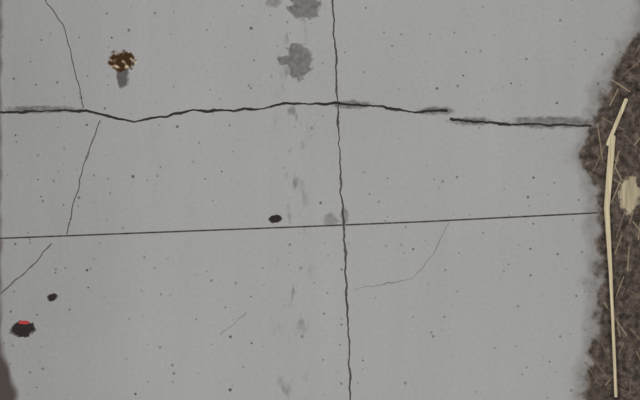
Reproduce this texture procedurally as a Shadertoy shader.

```glsl
// Weathered concrete slab with cracks, stains, litter and a dry straw verge.

vec2 hash2(vec2 p) {
  vec3 q = fract(p.xyx * vec3(.1031, .103, .0973));
  q += dot(q, q.yzx + 33.33);
  return fract((q.xx + q.yz) * q.zy);
}

float corner(vec2 i, vec2 f, vec2 c) {
  return dot(hash2(i + c) * 2. - 1., f - c);
}

// Gradient noise
float noise(vec2 p) {
  p += 50.;
  vec2 i = floor(p), f = p - i, u = f * f * (3. - 2. * f);
  return mix(mix(corner(i, f, vec2(0)), corner(i, f, vec2(1, 0)), u.x),
             mix(corner(i, f, vec2(0, 1)), corner(i, f, vec2(1)), u.x), u.y);
}

float fbm(vec2 p) {
  return noise(p) + .5 * noise(p * 2.1 + 7.) + .25 * noise(p * 4.3 + 19.);
}

float bell(float x) { return exp(-x * x); }

float segment(vec2 p, vec2 a, vec2 b) {
  vec2 d = b - a;
  return length(p - a - d * clamp(dot(p - a, d) / dot(d, d), 0., 1.));
}

// Distance to a line through four points
float path(vec2 p, vec4 ab, vec4 cd) {
  return min(segment(p, ab.xy, ab.zw), min(segment(p, ab.zw, cd.xy), segment(p, cd.xy, cd.zw)));
}

float stroke(float d, float w, float px) {
  return 1. - smoothstep(w - px, w + px, d);
}

// Ragged ellipse: centre in xy, radii in zw
float blob(vec2 p, vec4 e, float soft) {
  return stroke(length((p - e.xy) / e.zw) + .5 * fbm(p * 55.), 1., soft);
}

float vergeEdge(float y) {
  return 1.46 + .12 * smoothstep(.72, 1., y) - .045 * bell((y - .61) / .06)
    + .035 * smoothstep(.03, .2, y);
}

// Sparse pits, one candidate per cell
float pits(vec2 p, float scale, float density, float px) {
  vec2 cell = floor(p * scale), h = hash2(cell + 3.), k = hash2(cell + 91.);
  float d = length(p - (cell + .2 + .6 * h) / scale);
  return step(k.x, density) * stroke(d, mix(.0012, .0038, k.y * k.y), px) * (.4 + .6 * h.x);
}

vec3 concrete(vec2 p, float px) {
  float tone = .618 + .014 * fbm(p * 3.) + .012 * noise(p * vec2(24, 2)) + .018 * fbm(p * 110.);
  tone -= .045 * (1. - smoothstep(0., .5, p.x)) + .02 * smoothstep(1.2, 1.6, p.x);
  tone -= .16 * bell((p.x - .73) / .035) * smoothstep(.1, .6, fbm(p * vec2(32, 14)));
  tone -= .28 * pits(p, 17., .3, px) + .15 * pits(p + 2.3, 31., .15, px);
  return tone * vec3(1, .997, .988);
}

// Damp marks, then spalled strips along the wide crack
float stains(vec2 p) {
  float s = blob(p, vec4(.762, .985, .039, .034), .15);
  s = max(s, blob(p, vec4(.747, .847, .032, .046), .15));
  s = max(s, blob(p, vec4(.712, .85, .02, .012), .2));
  s = max(s, .6 * blob(p, vec4(.685, .995, .018, .014), .4));
  s = max(s, .6 * blob(p, vec4(.827, .45, .017, .015), .4));
  s = max(s, .7 * blob(p, vec4(.861, .46, .009, .022), .4));
  s = max(s, blob(p, vec4(.1, .726, .085, .009), .4));
  s = max(s, blob(p, vec4(.88, .738, .045, .01), .4));
  s = max(s, blob(p, vec4(1.09, .723, .04, .01), .4));
  s = max(s, blob(p, vec4(1.18, .697, .045, .01), .4));
  return max(s, blob(p, vec4(1.38, .694, .11, .014), .35));
}

float cracks(vec2 p, float px) {
  vec2 q = p + .006 * vec2(fbm(p * 28.), fbm(p * 28. + 40.));
  float wide = path(q, vec4(0, .719, .208, .725), vec4(.333, .694, .479, .723));
  wide = min(wide, path(q, vec4(.479, .723, .625, .725), vec4(.719, .742, .844, .74)));
  wide = min(wide, path(q, vec4(.844, .74, .958, .733), vec4(1.025, .719, 1.115, .725)));
  wide = min(wide, path(q, vec4(1.13, .704, 1.19, .696), vec4(1.25, .69, 1.475, .686)));
  float tall = path(q, vec4(.833, 1.01, .842, .77), vec4(.848, .625, .858, .448));
  tall = min(tall, path(q, vec4(.858, .448, .867, .27), vec4(.872, .15, .877, -.01)));
  float branch = path(q, vec4(.115, 1, .156, .938), vec4(.183, .844, .208, .733));
  branch = min(branch, path(q, vec4(.25, .698, .208, .583), vec4(.177, .458, .167, .417)));
  branch = min(branch, path(q, vec4(.129, .392, .083, .338), vec4(.03, .29, 0, .27)));
  float hair = path(q, vec4(1.121, .442, 1.083, .365), vec4(1.031, .302, .885, .277));
  hair = min(hair, segment(q, vec2(.615, .217), vec2(.552, .163)));
  float joint = path(p, vec4(0, .404, .75, .433), vec4(1.063, .446, 1.495, .468));
  float ink = stroke(wide, .0024 + .003 * noise(p * 22.), px);
  ink = max(ink, .8 * stroke(tall, .0018 + .002 * noise(p * 18.), px));
  ink = max(ink, .65 * stroke(branch, .0012, px));
  ink = max(ink, (.25 + .3 * noise(p * 25.)) * stroke(hair, .001, px));
  return max(ink, (.85 + .3 * noise(p * 90.)) * stroke(joint, .0016, px));
}

vec3 litter(vec3 col, vec2 p) {
  float bits = .6 * blob(p, vec4(.307, .815, .015, .033), .3);
  bits = max(bits, blob(p, vec4(.688, .453, .015, .009), .3));
  bits = max(bits, blob(p, vec4(.131, .257, .012, .009), .3));
  bits = max(bits, blob(p, vec4(.056, .177, .029, .019), .2));
  col = mix(col, vec3(.19, .17, .16), bits);
  vec3 leaf = mix(vec3(.24, .17, .11), vec3(.75, .68, .58), smoothstep(0., .4, noise(p * 75.)));
  col = mix(col, leaf, blob(p, vec4(.304, .848, .031, .024), .2));
  col = mix(col, vec3(.65, .25, .25), blob(p, vec4(.06, .194, .013, .005), .3));
  float soil = .04 * (1. - smoothstep(0., .16, p.y)) + .012 * noise(p * 22.);
  return mix(col, vec3(.3, .27, .26), stroke(p.x, soil, .01));
}

vec3 verge(vec3 col, vec2 p, float px) {
  float inside = p.x - vergeEdge(p.y) + .03 * fbm(p * 22.);
  vec3 soil = vec3(.3, .265, .24) * (1. + .7 * fbm(p * 60.));
  col = mix(col, soil, .3 * smoothstep(-.05, 0., inside) + .7 * smoothstep(-.008, .015, inside));
  // Scattered dry stems
  for (float i = 0.; i < 80.; i++) {
    vec2 h = hash2(vec2(i, 5)), k = hash2(vec2(i, 17));
    float y = .93 * (i + h.x) / 80., angle = .5 + 2.2 * k.x;
    vec2 mid = vec2(vergeEdge(y) + .015 + .12 * h.y, y);
    vec2 arm = mix(.012, .05, k.y) * vec2(cos(angle), sin(angle));
    vec3 stem = mix(vec3(.2, .17, .15), vec3(.64, .58, .47), fract(h.x * 7. + k.y));
    col = mix(col, stem, .8 * stroke(segment(p, mid - arm, mid + arm), .0016, px));
  }
  // Broad leaf and long pale stalk
  vec3 straw = vec3(.75, .7, .58) * (1. + .25 * noise(p * vec2(160, 12)));
  col = mix(col, straw * .85, blob(p, vec4(1.575, .515, .026, .045), .25));
  float stalk = path(p, vec4(1.531, .656, 1.517, .479), vec4(1.527, .31, 1.54, .01));
  stalk = min(stalk, segment(p, vec2(1.565, .75), vec2(1.52, .64)) + .003);
  col = mix(col, soil * .6, .6 * stroke(stalk, .011, .004));
  return mix(col, straw, stroke(stalk, .004 + .004 * smoothstep(.2, .6, p.y), px));
}

void mainImage(out vec4 fragColor, in vec2 fragCoord) {
  vec2 p = fragCoord / iResolution.xy * vec2(1.6, 1);
  float px = 1. / iResolution.y;
  vec3 col = concrete(p, px);
  col = mix(col, vec3(.42, .41, .4) * (1. + .3 * noise(p * 90.)), .85 * stains(p));
  col = mix(col, vec3(.2, .18, .18), cracks(p, px));
  col = litter(col, p);
  fragColor = vec4(verge(col, p, px), 1);
}
```
